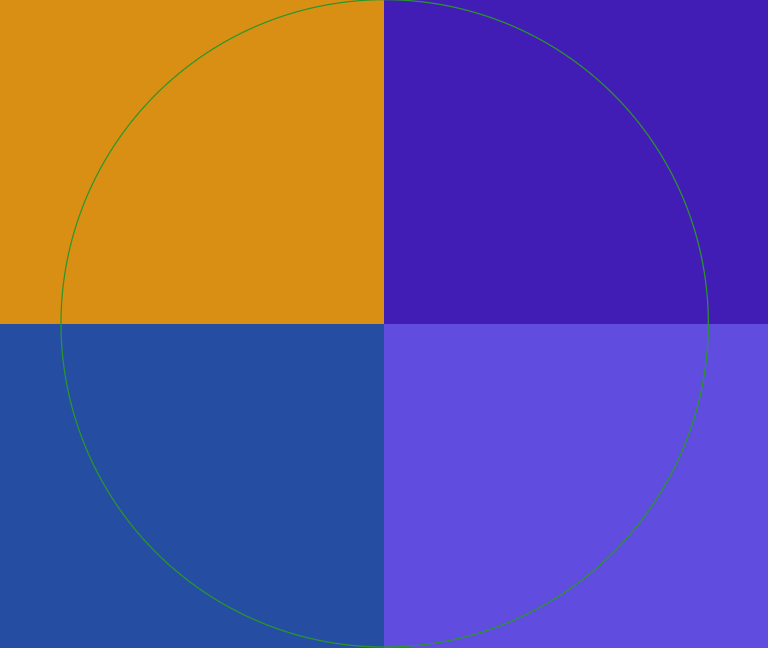
Write a WebGL 2 fragment shader that draws this background.

```glsl
#version 300 es
precision highp float;
// Four flat colour quadrants with a thin green circle spanning the canvas height.

uniform vec2 u_resolution;
out vec4 fragColor;

const vec3 ORANGE = vec3(0.85, 0.56, 0.08);
const vec3 INDIGO = vec3(0.255, 0.114, 0.715);
const vec3 BLUE = vec3(0.145, 0.305, 0.64);
const vec3 VIOLET = vec3(0.376, 0.302, 0.875);
const vec3 GREEN = vec3(0.16, 0.59, 0.16);

// Lengths are in canvas heights.
const vec2 CENTER = vec2(0.001, 0.001);
const float RADIUS = 0.4995;
const float LINE_WIDTH = 0.0019;

// Antialiased step across one pixel.
float edge(float d, float pixel) {
    return clamp(d / pixel + 0.5, 0.0, 1.0);
}

// Fraction of the pixel covered by a ring of the given width.
float ringCoverage(vec2 p, float radius, float width, float pixel) {
    float d = length(p) - radius;
    return edge(d + 0.5 * width, pixel) - edge(d - 0.5 * width, pixel);
}

void main() {
    float pixel = 1.0 / u_resolution.y;
    vec2 p = (gl_FragCoord.xy - 0.5 * u_resolution) * pixel;

    // Quadrants meeting at the middle
    float right = edge(p.x, pixel);
    float top = edge(p.y, pixel);
    vec3 color = mix(mix(BLUE, VIOLET, right), mix(ORANGE, INDIGO, right), top);

    // Thin circle outline
    float ring = ringCoverage(p - CENTER, RADIUS, LINE_WIDTH, pixel);
    color = mix(color, GREEN, ring);

    fragColor = vec4(color, 1.0);
}
```
